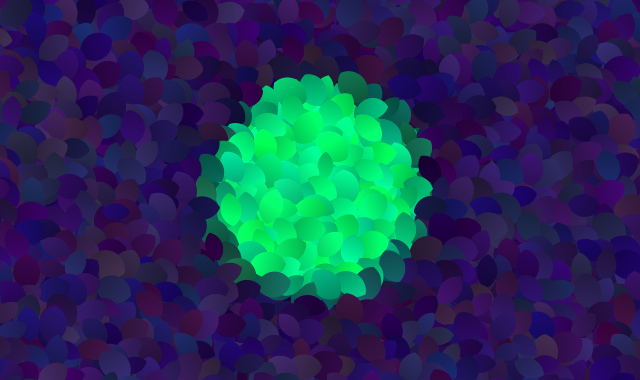
This background is drawn by a Shadertoy shader. Its source:

```glsl
const float CELL = 0.052;
const int LAYERS = 4;

const vec3 VIOLET = vec3(0.165, 0.085, 0.325);
const vec3 DEEP_VIOLET = vec3(0.135, 0.045, 0.275);
const vec3 BRIGHT_GREEN = vec3(0.0, 0.90, 0.45);
const vec3 MID_GREEN = vec3(0.0, 0.69, 0.42);
const vec3 DARK_GREEN = vec3(0.05, 0.36, 0.31);

float hash(vec2 p) {
    return fract(sin(dot(p, vec2(127.1, 311.7))) * 43758.5453);
}

vec3 hash3(vec2 p) {
    return vec3(hash(p), hash(p + 17.3), hash(p + 41.9));
}

mat2 rotation(float angle) {
    float c = cos(angle), s = sin(angle);
    return mat2(c, -s, s, c);
}

// Overlap of two circles; a zero offset gives a plain disc
float petalDistance(vec2 q, float offset, float radius) {
    return length(vec2(abs(q.x) + offset, q.y)) - radius;
}

// One flat colour per piece, chosen by its distance from the orb centre
vec3 pieceColor(float dist, vec3 rnd) {
    vec3 spread = rnd - 0.5;
    if (dist < 0.238) return BRIGHT_GREEN + spread * vec3(0.06, 0.19, 0.23);
    if (dist < 0.269) return MID_GREEN + spread * vec3(0.04, 0.16, 0.12);
    if (dist < 0.296) return DARK_GREEN + spread * vec3(0.08, 0.16, 0.12);
    vec3 base = mix(DEEP_VIOLET, VIOLET, smoothstep(0.29, 0.48, dist));
    return base + spread * vec3(0.15, 0.16, 0.17);
}

// Paint one piece over the colour beneath it
vec3 paintPiece(vec3 under, vec2 p, vec2 center, vec2 id, int layer, float pixel) {
    vec3 shape = hash3(id + 5.7);
    vec2 jitter = vec2(hash(id + 71.3), hash(id + 93.1)) - 0.5;
    vec2 position = (floor(id) + 0.5 + jitter * 0.75) * CELL;
    vec2 local = rotation(shape.x * 6.2832) * (p - position) / CELL;

    // The lowest layer uses wide discs so that nothing stays bare
    float offset = layer == 0 ? 0.0 : mix(0.22, 0.46, shape.y);
    float radius = layer == 0 ? 1.2 : mix(0.84, 1.0, shape.z);
    float edge = petalDistance(local, offset, radius) * CELL;
    float coverage = 1.0 - smoothstep(-0.6 * pixel, 0.6 * pixel, edge);

    vec3 color = pieceColor(length(position - center), hash3(id + 23.5));
    float slope = dot(local, vec2(0.35, 0.94));
    color *= 1.0 + 0.17 * clamp(slope, -1.0, 1.0);
    return mix(under, color, coverage);
}

void mainImage(out vec4 fragColor, in vec2 fragCoord) {
    float pixel = 1.0 / iResolution.y;
    vec2 p = fragCoord * pixel;
    vec2 center = vec2(0.5 * iResolution.x * pixel - 0.006, 0.5);
    vec3 color = VIOLET;

    // Alternate the scan direction so overlaps face both ways
    for (int layer = 0; layer < LAYERS; layer++) {
        float direction = layer % 2 == 0 ? 1.0 : -1.0;
        // A fractional seed keeps layers distinct on the same grid
        float seed = 0.21 * float(layer) + 0.1;
        for (int j = -2; j <= 2; j++) {
            for (int i = -2; i <= 2; i++) {
                vec2 cell = floor(p / CELL) + direction * vec2(i, j);
                color = paintPiece(color, p, center, cell + seed, layer, pixel);
            }
        }
    }

    fragColor = vec4(clamp(color, 0.0, 1.0), 1.0);
}
```
